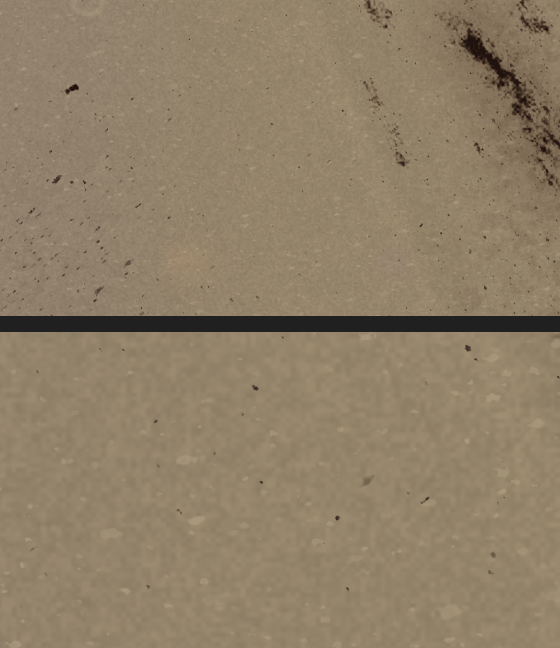
Top, the full canvas; bottom, a detail of the centre.
Reproduce this texture procedurally as a Shadertoy shader.

```glsl
// Dusty tan ground with pale chips, a faint diagonal seam and burnt stains.
// Jittered cells scatter chips and grit; layered noise frays the stains.
// Positions are in canvas heights, with the origin at the lower left.

const vec3 SAND = vec3(0.580, 0.518, 0.415);
const vec3 ROSY_SAND = vec3(0.570, 0.508, 0.428);
const vec3 CHIP = vec3(0.700, 0.635, 0.520);
const vec3 BROWN = vec3(0.330, 0.245, 0.180);
const vec3 SOOT = vec3(0.125, 0.075, 0.058);

float hash(vec2 p) {
    vec3 q = fract(vec3(p.xyx) * 0.1031);
    q += dot(q, q.yzx + 33.33);
    return fract((q.x + q.y) * q.z);
}

float noise(vec2 p) {
    vec2 i = floor(p), f = fract(p);
    f = f * f * (3.0 - 2.0 * f);
    return mix(mix(hash(i), hash(i + vec2(1, 0)), f.x),
               mix(hash(i + vec2(0, 1)), hash(i + vec2(1, 1)), f.x), f.y);
}

float layers(vec2 p) {
    float sum = 0.0, gain = 0.5;
    for (int i = 0; i < 5; i++) {
        sum += gain * noise(p);
        p = p * 2.03 + 17.1;
        gain *= 0.5;
    }
    return sum;
}

vec2 turn(vec2 p, float angle) {
    float c = cos(angle), s = sin(angle);
    return vec2(c * p.x + s * p.y, c * p.y - s * p.x);
}

// Soft falloff around the segment from a to b
float halo(vec2 p, vec2 a, vec2 b, float width) {
    vec2 ab = b - a;
    float t = clamp(dot(p - a, ab) / dot(ab, ab), 0.0, 1.0);
    float d = length(p - a - ab * t) / width;
    return exp(-d * d);
}

// One ragged ellipse per chosen cell; density is the share of cells filled
float scatter(vec2 p, float cells, float angle, float stretch, float density, float seed) {
    vec2 q = turn(p, angle) * cells / vec2(stretch, 1.0) + seed;
    vec2 id = floor(q);
    vec2 center = mix(vec2(0.34), vec2(0.66), vec2(hash(id + 3.7), hash(id + 8.3)));
    float size = hash(id + 5.9);
    float radius = mix(0.08, 0.25, size * size);
    float ragged = (noise(q * vec2(stretch, 1.0) * 5.0) - 0.5) * 0.24;
    float edge = 0.7 * cells / iResolution.y + 0.03;
    float d = length(fract(q) - center) + ragged - radius;
    float shade = mix(0.3, 1.0, hash(id + 12.1));
    return step(hash(id), density) * shade * (1.0 - smoothstep(-edge, edge, d));
}

vec3 ground(vec2 p) {
    float rosy = smoothstep(1.0, 0.1, p.x + 0.2 * (layers(p * 4.0) - 0.5));
    vec3 color = mix(SAND, ROSY_SAND, rosy);
    color *= 1.0 + 0.03 * (layers(p * 9.0) - 0.5);
    color *= 1.0 + 0.08 * (noise(p * 190.0) - 0.5) + 0.05 * (noise(p * 110.0) - 0.5);

    // Seam: a pale ridge that drops to a slightly darker right side
    float side = p.x - 0.984 - 0.416 * (1.0 - p.y);
    color *= 1.0 + 0.018 * exp(-pow((side + 0.02) / 0.045, 2.0));
    color *= 1.0 - 0.025 * smoothstep(-0.02, 0.03, side) * smoothstep(0.25, 0.0, side);

    // Faint warm and violet blushes
    color += vec3(0.035, 0.015, 0.005) * halo(p, vec2(0.57, 0.17), vec2(0.61, 0.17), 0.06);
    color += vec3(0.005, 0.0, 0.02) * halo(p, vec2(1.24, 0.17), vec2(1.25, 0.17), 0.05);
    return color;
}

float paleChips(vec2 p) {
    float right = smoothstep(1.2, 1.7, p.x);
    float chips = 0.65 * scatter(p, 48.0, 0.15, 2.0, 0.20, 11.0);
    chips = max(chips, 0.60 * scatter(p, 80.0, -0.1, 1.5, 0.17 + 0.15 * right, 47.0));
    chips = max(chips, 0.55 * scatter(p, 32.0, 0.1, 1.9, 0.05, 83.0));
    float rim = abs(length((p - vec2(0.28, 0.99)) * vec2(1.0, 1.3)) - 0.045);
    float ring = smoothstep(0.018, 0.003, rim) * layers(p * 45.0);
    return max(chips, 0.6 * ring);
}

// Share of burnt matter, before it is frayed
float stainMask(vec2 p) {
    float m = 0.95 * halo(p, vec2(1.48, 0.88), vec2(1.59, 0.77), 0.042);
    m = max(m, 0.62 * halo(p, vec2(1.43, 0.94), vec2(1.50, 0.84), 0.045));
    m = max(m, 0.68 * halo(p, vec2(1.58, 0.78), vec2(1.66, 0.68), 0.065));
    m = max(m, 0.55 * halo(p, vec2(1.66, 0.68), vec2(1.78, 0.48), 0.085));
    m = max(m, 0.72 * halo(p, vec2(1.77, 0.60), vec2(1.80, 0.57), 0.030));
    m = max(m, 0.70 * halo(p, vec2(1.17, 0.98), vec2(1.23, 0.94), 0.030));
    m = max(m, 0.62 * halo(p, vec2(1.65, 0.97), vec2(1.72, 0.91), 0.035));
    m = max(m, 0.44 * halo(p, vec2(1.16, 0.74), vec2(1.28, 0.49), 0.026));
    m = max(m, 0.70 * halo(p, vec2(1.51, 0.54), vec2(1.53, 0.50), 0.011));
    return max(m, 0.95 * halo(p, vec2(0.215, 0.712), vec2(0.240, 0.725), 0.010));
}

void mainImage(out vec4 fragColor, in vec2 fragCoord) {
    vec2 p = fragCoord / iResolution.y;
    float corner = smoothstep(0.75, 0.10, length((p - vec2(0.08, 0.05)) * vec2(1.0, 0.85)));
    float right = smoothstep(1.15, 1.75, p.x);
    vec3 color = mix(ground(p), CHIP, paleChips(p));

    // Thin dust: a wide brown veil by the large stain, mottled at the sides
    float veil = 0.26 * halo(p, vec2(1.50, 0.90), vec2(1.80, 0.42), 0.15);
    veil += (0.17 * right + 0.09 * corner) * smoothstep(0.40, 0.75, layers(p * 38.0));
    color = mix(color, BROWN, veil);

    // Stains: brown dust around streaked soot
    float mask = stainMask(p);
    float streaks = layers(turn(p, -0.9) * vec2(24.0, 50.0)) - 0.5;
    float grain = noise(p * 130.0) - 0.5;
    float frayed = mask - 0.30 + 1.3 * streaks + 0.55 * grain;
    float reach = smoothstep(0.04, 0.30, mask);
    color = mix(color, BROWN, 0.85 * reach * smoothstep(0.0, 0.55, frayed));
    color = mix(color, SOOT, reach * smoothstep(0.28, 0.75, frayed));

    // Grit: dense near stains, slanted marks toward the lower left
    float grit = scatter(p, 105.0, -0.9, 1.4, 0.012 + 0.08 * right + 0.40 * mask, 29.0);
    grit = max(grit, scatter(p, 60.0, -0.9, 1.5, 0.002 + 0.03 * right + 0.18 * mask, 61.0));
    grit = max(grit, scatter(p, 80.0, 0.7, 2.0, 0.13 * corner, 71.0));
    grit = max(grit, scatter(p, 40.0, 0.7, 2.6, 0.09 * corner, 97.0));
    color = mix(color, SOOT, 0.80 * grit);

    fragColor = vec4(color, 1.0);
}
```
